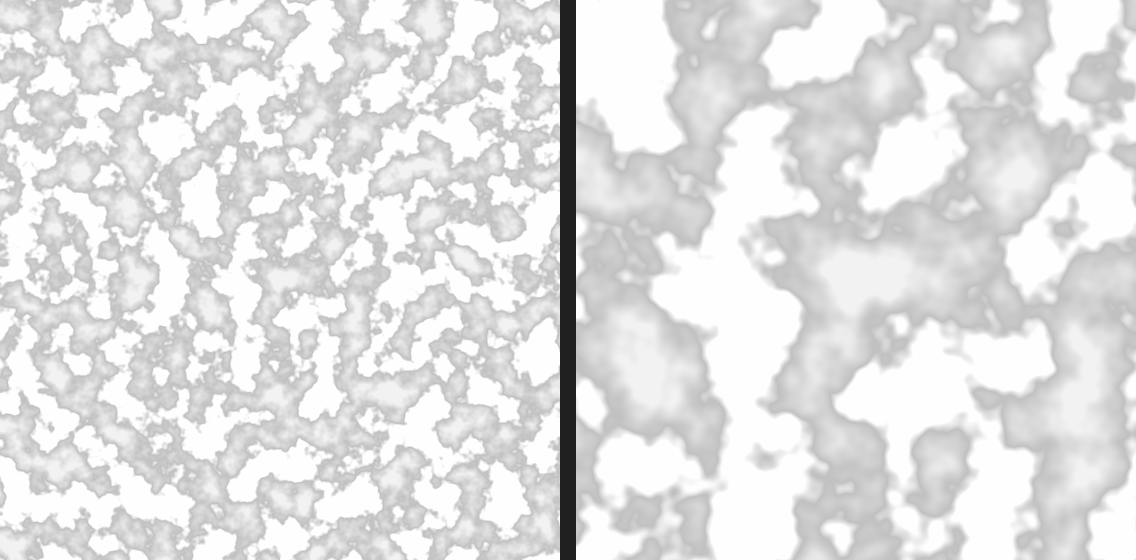
Left: the whole. Right: its middle third, enlarged.
A WebGL 2 fragment shader for this texture:

```glsl
#version 300 es
precision highp float;

uniform vec2 u_resolution;
out vec4 fragColor;

const float CELLS = 15.0;      // coarsest noise cells across the canvas
const int OCTAVES = 4;
const float GAIN = 0.52;
const float PAPER = 0.995;
const float RIM = 0.755;       // darkest grey, just inside a cloud's border
const float GLOW = 0.1;        // brightening per unit of depth

// Integer hash: lattice cell to a pair in 0..1
vec2 hash2(ivec2 cell, uint seed) {
    uvec2 v = uvec2(cell) * 1664525u + 1013904223u + seed * 747796405u;
    v.x += v.y * 1664525u;
    v.y += v.x * 1664525u;
    v ^= v >> 16u;
    v.x += v.y * 1664525u;
    v.y += v.x * 1664525u;
    v ^= v >> 16u;
    return vec2(v >> 8u) / 16777216.0;
}

// Unit gradient at a lattice corner, projected on the offset to the point
float cornerSlope(ivec2 cell, vec2 offset, uint seed) {
    vec2 gradient = hash2(cell, seed) * 2.0 - 1.0;
    return dot(normalize(gradient + 1e-5), offset);
}

float gradientNoise(vec2 p, uint seed) {
    ivec2 cell = ivec2(floor(p));
    vec2 f = fract(p);
    vec2 w = f * f * f * (f * (f * 6.0 - 15.0) + 10.0);
    float a = cornerSlope(cell, f, seed);
    float b = cornerSlope(cell + ivec2(1, 0), f - vec2(1.0, 0.0), seed);
    float c = cornerSlope(cell + ivec2(0, 1), f - vec2(0.0, 1.0), seed);
    float d = cornerSlope(cell + ivec2(1, 1), f - vec2(1.0, 1.0), seed);
    return mix(mix(a, b, w.x), mix(c, d, w.x), w.y);
}

// Sum of octaves, each turned and shifted so the lattices do not line up
float fractalNoise(vec2 p, int octaves, float gain) {
    const mat2 turnAndDouble = mat2(1.6, 1.2, -1.2, 1.6);
    float sum = 0.0;
    float amplitude = 1.0;
    for (int i = 0; i < octaves; i++) {
        sum += amplitude * gradientNoise(p, uint(i));
        p = turnAndDouble * p + vec2(7.3, 3.7);
        amplitude *= gain;
    }
    return sum;
}

// Steep fall from paper to the dark rim, then a slow rise inside the cloud
float cloudTone(float height, float rim, float paper, float glow) {
    float border = clamp((height + 0.05) / 0.57, 0.0, 1.0);
    float depth = max(-0.05 - height, 0.0);
    float inside = min(rim + glow * depth, 0.95);
    return mix(inside, paper, border);
}

void main() {
    vec2 uv = gl_FragCoord.xy / min(u_resolution.x, u_resolution.y);
    float height = 4.0 * fractalNoise(uv * CELLS, OCTAVES, GAIN);
    fragColor = vec4(vec3(cloudTone(height, RIM, PAPER, GLOW)), 1.0);
}
```
